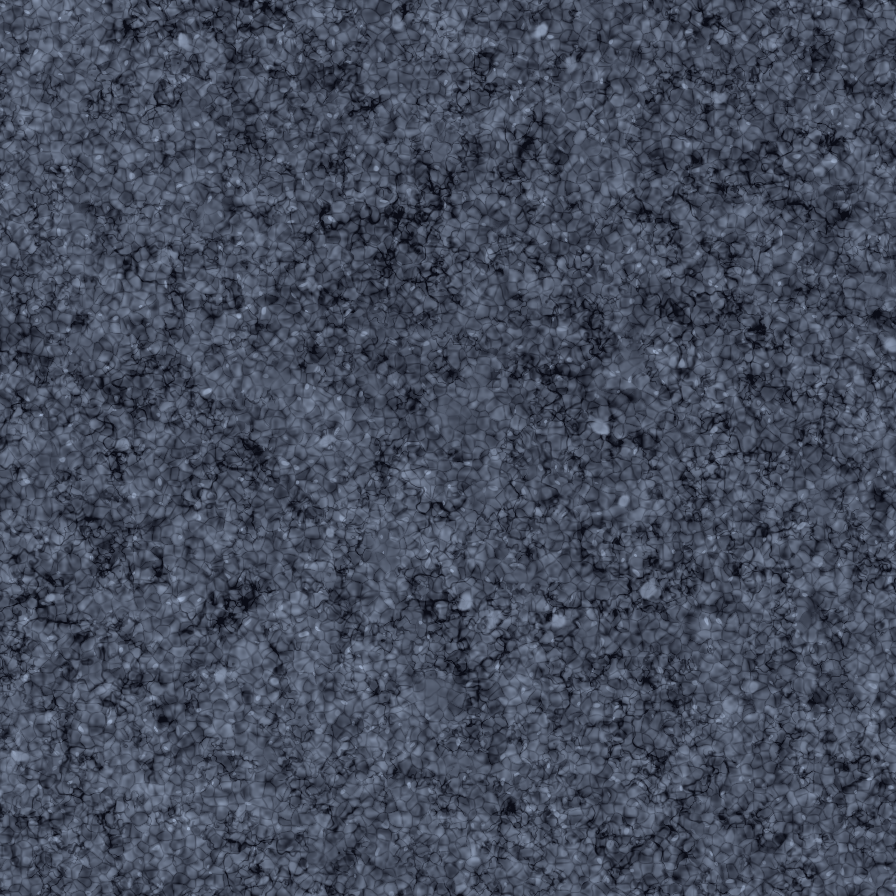
Reproduce this texture procedurally as a Shadertoy shader.

```glsl
// Dark blue-grey soil: crumbly grains, short cracks, faint flakes and pale grit.

vec3 hash3(vec2 cell, float seed) {
    uvec3 h = uvec3(ivec3(vec3(cell, seed))) * 1664525u + 1013904223u;
    for (int i = 0; i < 2; i++) {
        h.x += h.y * h.z;
        h.y += h.z * h.x;
        h.z += h.x * h.y;
        h ^= h >> 16u;
    }
    return vec3(h & 0xffffu) / 65535.0;
}

// Smooth value noise centred on zero
float noise(vec2 p, float seed) {
    vec2 c = floor(p), f = fract(p);
    f = f * f * (3.0 - 2.0 * f);
    float low = mix(hash3(c, seed).x, hash3(c + vec2(1, 0), seed).x, f.x);
    float high = mix(hash3(c + vec2(0, 1), seed).x, hash3(c + 1.0, seed).x, f.x);
    return mix(low, high, f.y) - 0.5;
}

vec2 warp(vec2 p, float seed) {
    return vec2(noise(p, seed), noise(p, seed + 1.0));
}

// Cellular grains: x = gap to the neighbouring grain, y = random tone
vec2 grains(vec2 p, float seed) {
    vec2 c = floor(p);
    float nearest = 9.0, second = 9.0, tone = 0.0;
    for (int y = -1; y <= 1; y++)
    for (int x = -1; x <= 1; x++) {
        vec2 id = c + vec2(x, y);
        vec3 h = hash3(id, seed);
        float d = length(id + h.xy - p);
        if (d < nearest) {
            second = nearest;
            nearest = d;
            tone = h.z - 0.5;
        } else {
            second = min(second, d);
        }
    }
    return vec2(second - nearest, tone);
}

// Dark seams between clods, broken up by a patchy mask
float cracks(vec2 p, float width, float seed) {
    float gap = grains(p + 0.7 * warp(p * 2.3, seed) + 0.3 * warp(p * 6.0, seed + 2.0), seed).x;
    float patches = smoothstep(-0.08, 0.22, noise(p * 0.9, seed + 4.0));
    return patches * (1.0 - smoothstep(0.0, width, gap));
}

// Scattered ellipses, turned at random; bend curves them into fibres
float scatter(vec2 p, float chance, vec2 radius, float bend, float seed) {
    vec2 c = floor(p);
    float cover = 0.0;
    for (int y = -1; y <= 1; y++)
    for (int x = -1; x <= 1; x++) {
        vec2 id = c + vec2(x, y);
        vec3 place = hash3(id, seed), kind = hash3(id, seed + 1.0);
        if (kind.x > chance) continue;
        float a = 6.2832 * place.z;
        vec2 q = mat2(cos(a), -sin(a), sin(a), cos(a)) * (p - id - place.xy);
        q.y += bend * q.x * q.x;
        float d = length(q / (radius * mix(0.6, 1.2, kind.y)));
        cover = max(cover, (1.0 - smoothstep(0.55, 1.1, d)) * mix(0.45, 1.0, kind.z));
    }
    return cover;
}

void mainImage(out vec4 fragColor, in vec2 fragCoord) {
    vec2 p = fragCoord / iResolution.y;
    vec2 rough = p + 0.007 * warp(p * 90.0, 1.0);

    // Uneven ground, from broad patches down to fine crumbs
    float tone = 0.318;
    tone += 0.04 * noise(p * 5.0, 3.0) + 0.06 * noise(p * 15.0, 4.0);
    tone += 0.08 * noise(rough * 42.0, 5.0);
    tone += 0.15 * noise(rough * 105.0, 6.0);
    tone += 0.16 * noise(p * 195.0, 7.0);

    // Small grains with shaded joints
    vec2 grain = grains(rough * 88.0, 8.0);
    tone += 0.09 * grain.y - 0.085 * (1.0 - smoothstep(0.0, 0.32, grain.x));

    // Larger flakes and fibres calm the grain beneath them
    float flake = scatter(rough * 13.0, 0.35, vec2(0.36, 0.23), 0.0, 10.0);
    tone = mix(tone, 0.31 + 0.09 * noise(p * 150.0, 12.0), 0.6 * flake);
    float fibre = scatter(p * 7.0, 0.28, vec2(0.24, 0.035), 1.6, 14.0);
    tone = mix(tone, 0.36, 0.5 * fibre);

    // Cracks and occasional pits
    tone -= 0.15 * cracks(p * 25.0, 0.17, 20.0);
    tone -= 0.13 * cracks(p * 52.0, 0.24, 30.0);
    tone -= 0.16 * scatter(rough * 18.0, 0.06, vec2(0.2, 0.13), 0.0, 40.0);

    // Pale grit and a few bright pebbles
    float grit = scatter(rough * 64.0, 0.3, vec2(0.27, 0.18), 0.0, 44.0);
    tone += 0.17 * grit;
    float pebble = scatter(p * 22.0 + 0.12 * warp(p * 90.0, 50.0), 0.08, vec2(0.23, 0.16), 0.0, 48.0);
    tone = mix(tone, 0.56 + 0.12 * noise(p * 130.0, 52.0), 0.85 * pebble);

    tone = clamp(tone, 0.04, 0.72);
    fragColor = vec4(vec3(0.0, 0.005, 0.04) + tone * vec3(1.0, 1.09, 1.2), 1.0);
}
```
